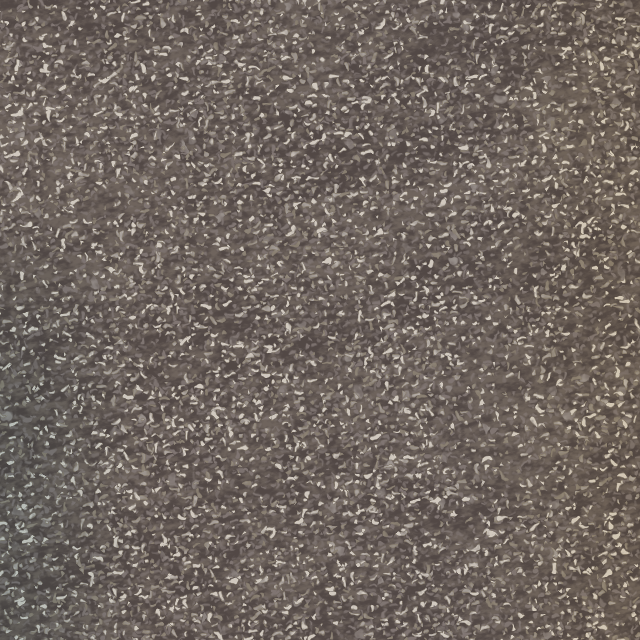
Reproduce this texture procedurally as a Shadertoy shader.

```glsl
// Weathered grey-brown stone strewn with small pale mineral flecks.

const vec3 UMBER = vec3(0.320, 0.282, 0.272);
const vec3 TAUPE = vec3(0.435, 0.393, 0.365);
const vec3 GREY  = vec3(0.500, 0.460, 0.448);
const vec3 OLIVE = vec3(0.535, 0.495, 0.440);
const vec3 ASH   = vec3(0.630, 0.600, 0.580);
const vec3 IVORY = vec3(0.820, 0.790, 0.750);
const vec3 COOL_TINT = vec3(0.88, 0.94, 0.96);
const vec3 WARM_TINT = vec3(1.01, 0.99, 0.94);

const float GRAIN_ANGLE = 0.20;   // main direction of the flecks, radians
const float ANGLE_SPREAD = 1.1;
const float CROSS_SHARE = 0.32;   // share of flecks lying across the grain
const float BEND = 0.45;          // curvature of the flecks
const float SOFTNESS = 0.0017;    // edge blur, in canvas units
const float WARP = 0.0030;        // irregularity of outlines

// Integer hash giving four values in 0..1
vec4 hash4(vec2 cell, float seed) {
    uvec4 v = uvec4(ivec4(ivec2(floor(cell)), int(seed), 7));
    v = v * 1664525u + 1013904223u;
    for (int i = 0; i < 2; i++) {
        v.x += v.y * v.w;
        v.y += v.z * v.x;
        v.z += v.x * v.y;
        v.w += v.y * v.z;
        v ^= v >> 16u;
    }
    return vec4(v >> 8u) / 16777216.0;
}

float noise(vec2 p, float seed) {
    vec2 i = floor(p), f = fract(p);
    f = f * f * (3.0 - 2.0 * f);
    float low = mix(hash4(i, seed).x, hash4(i + vec2(1, 0), seed).x, f.x);
    float high = mix(hash4(i + vec2(0, 1), seed).x, hash4(i + vec2(1, 1), seed).x, f.x);
    return mix(low, high, f.y);
}

float fbm(vec2 p, float seed) {
    float sum = 0.0, weight = 0.5;
    for (int i = 0; i < 4; i++) {
        sum += weight * noise(p, seed + float(i));
        p = p * 2.03 + 17.0;
        weight *= 0.5;
    }
    return sum / 0.9375;
}

mat2 rotation(float a) {
    float c = cos(a), s = sin(a);
    return mat2(c, -s, s, c);
}

// Brightness of scattered, tapered flecks; ranges are (min, max)
float flecks(vec2 p, float cells, float seed, float amount, vec2 lengths, vec2 widths) {
    float soft = max(SOFTNESS, 0.8 / iResolution.y);
    float light = 0.0;
    for (int y = -1; y <= 1; y++)
    for (int x = -1; x <= 1; x++) {
        vec2 id = floor(p * cells) + vec2(x, y);
        vec4 place = hash4(id, seed);
        vec4 shape = hash4(id, seed + 50.0);
        vec4 form = hash4(id, seed + 90.0);
        float density = 0.7 + 0.6 * noise(id / cells * 12.0, 5.0);
        if (place.x > amount * density) continue;

        float angle = GRAIN_ANGLE + (shape.x - 0.5) * ANGLE_SPREAD;
        if (shape.y < CROSS_SHARE) angle += 1.55;
        vec2 q = rotation(angle) * (p - (id + 0.05 + 0.9 * place.yz) / cells);

        float len = mix(lengths.x, lengths.y, place.w * place.w);
        float wide = mix(widths.x, widths.y, form.x);
        q.y += BEND * (form.y - 0.5) * q.x * q.x / len;
        wide *= 1.0 + (form.z - 0.5) * 1.1 * clamp(q.x / len, -1.0, 1.0);
        float d = length(vec2(max(abs(q.x) - len, 0.0), q.y)) - wide;
        light = max(light, mix(0.4, 1.15, shape.z) * smoothstep(soft, -soft, d));
    }
    return light;
}

void mainImage(out vec4 fragColor, in vec2 fragCoord) {
    vec2 uv = fragCoord / iResolution.xy;
    vec2 p = fragCoord / iResolution.y;
    vec2 along = rotation(GRAIN_ANGLE) * p;

    // Finely streaked ground with faint broad patches
    float streaks = fbm(along * vec2(65.0, 125.0), 11.0);
    float patches = fbm(along * vec2(6.0, 11.0), 21.0);
    float grit = noise(along * vec2(190.0, 270.0), 31.0);
    float tone = streaks + 0.45 * (patches - 0.5) + 0.26 * (grit - 0.5);
    vec3 col = mix(UMBER, TAUPE, smoothstep(0.22, 0.84, tone));

    // Warp the outlines so that the grains look broken
    vec2 bent = p + WARP * (vec2(noise(p * 190.0, 41.0), noise(p * 190.0, 43.0)) - 0.5);

    // Dim grains, then larger mottled chips
    float dim = flecks(bent, 95.0, 100.0, 0.80, vec2(0.0008, 0.0055), vec2(0.0011, 0.0026));
    col = mix(col, GREY, min(1.1 * dim, 1.0));
    float chips = flecks(bent, 24.0, 300.0, 0.24, vec2(0.001, 0.006), vec2(0.003, 0.006));
    col = mix(col, mix(GREY, ASH, noise(p * 170.0, 47.0)), min(0.9 * chips, 1.0));

    // Bright flecks, coloured from soft rim to pale core
    float bright = flecks(bent, 64.0, 500.0, 0.78, vec2(0.0007, 0.0066), vec2(0.0014, 0.0028));
    float specks = flecks(bent, 85.0, 700.0, 0.30, vec2(0.0005, 0.0035), vec2(0.0012, 0.0022));
    float light = max(bright, specks) * mix(0.75, 1.15, noise(p * 190.0, 53.0));
    col = mix(col, OLIVE, smoothstep(0.05, 0.42, light));
    col = mix(col, ASH, smoothstep(0.36, 0.68, light));
    col = mix(col, IVORY, smoothstep(0.60, 0.92, light));

    // Cool shade at the lower left, warmth at the right
    float cool = smoothstep(0.25, 0.0, uv.x) * smoothstep(0.75, 0.3, uv.y);
    col *= mix(vec3(1.0), COOL_TINT, cool);
    col *= mix(vec3(1.0), WARM_TINT, smoothstep(0.7, 1.0, uv.x));
    fragColor = vec4(col, 1.0);
}
```
